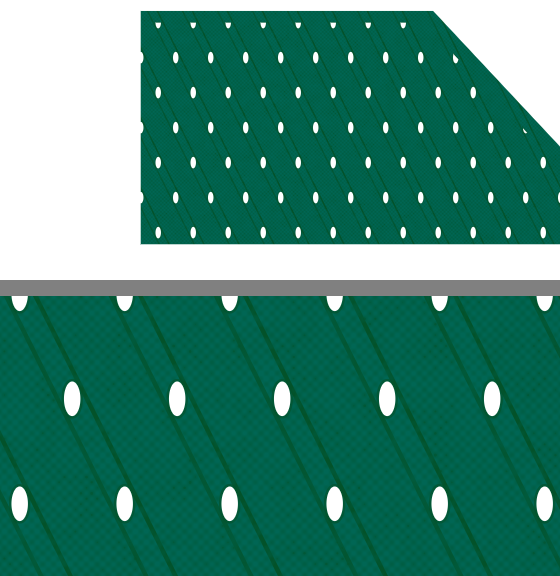
Top, the full canvas; bottom, a detail of the centre.
Write a Shadertoy shader that draws this pattern.

```glsl
#define PITCH 0.125
#define ORIGIN vec2(0.5026, 0.7943)
#define HOLE_RADII vec2(0.0098, 0.0206)
#define SEAM_OFFSET 0.14
#define SEAM_WIDTH 0.024
#define WEAVE_COUNT 77.0
#define WEAVE_DEPTH 0.55
#define TOP_MARGIN 0.0417
#define CUT_MARGIN 0.052
#define GREEN vec3(0.0, 0.37, 0.27)
#define TEAL vec3(0.0, 0.40, 0.33)
#define DARK vec3(0.01, 0.32, 0.16)

const float TAU = 6.2831853;

vec2 hashGradient(vec2 cell) {
    float angle = TAU * fract(sin(dot(cell, vec2(127.1, 311.7))) * 43758.5);
    return vec2(cos(angle), sin(angle));
}

float gradientNoise(vec2 p) {
    vec2 i = floor(p), f = fract(p);
    vec2 u = f * f * f * (f * (f * 6.0 - 15.0) + 10.0);
    vec2 e = vec2(1.0, 0.0);
    float low = mix(dot(hashGradient(i), f), dot(hashGradient(i + e), f - e), u.x);
    float high = mix(dot(hashGradient(i + e.yx), f - e.yx),
                     dot(hashGradient(i + 1.0), f - 1.0), u.x);
    return mix(low, high, u.y);
}

float ellipseDistance(vec2 p, vec2 radii) {
    float f = length(p / radii) + 1e-4;
    return f * (f - 1.0) / max(length(p / (radii * radii)), 1e-4);
}

float coverage(float dist, float pixel) {
    return clamp(0.5 - dist / pixel, 0.0, 1.0);
}

// Distance to the sloping corner, negative on the panel
float cornerDistance(vec2 p) {
    return dot(p - vec2(1.5469, 0.9609), vec2(0.730, 0.683));
}

float panelDistance(vec2 p) {
    float sides = max(ORIGIN.x - p.x, max(0.1276 - p.y, p.y - 0.9609));
    return max(sides, cornerDistance(p));
}

// Staggered holes, trimmed to the solid margins
float holeDistance(vec2 p) {
    vec2 q = (p - ORIGIN) / PITCH;
    float row = round(q.y);
    float x = q.x + 0.5 * row;
    vec2 local = vec2(x - round(x), q.y - row) * PITCH;
    float margins = max(p.y - 0.9609 + TOP_MARGIN, cornerDistance(p) + CUT_MARGIN);
    return max(ellipseDistance(local, HOLE_RADII), margins);
}

vec3 fabricColor(vec2 p, float pixel) {
    vec2 q = (p - ORIGIN) / PITCH;
    float s = q.x + 0.5 * q.y;
    s -= round(s);

    // Fine staggered weave with uneven patches
    vec2 w = p * WEAVE_COUNT * TAU;
    float visible = 1.0 - smoothstep(0.4, 0.7, WEAVE_COUNT * pixel);
    float weave = sin(w.x) * sin(w.y) * visible;
    float patches = gradientNoise(p * 24.0) + 0.8 * gradientNoise(p * 90.0);
    float band = 1.0 - smoothstep(SEAM_OFFSET - 0.03, SEAM_OFFSET, abs(s));
    float tone = 0.45 + WEAVE_DEPTH * weave + 0.35 * patches + 0.15 * band;
    vec3 color = mix(GREEN, TEAL, clamp(tone, 0.0, 1.0));
    color = mix(color, DARK, 0.5 * smoothstep(0.05, 0.3, -tone));

    // Paired slanted seams running past every hole
    float blur = pixel / PITCH;
    float right = coverage(abs(s - SEAM_OFFSET) - SEAM_WIDTH, blur);
    float left = coverage(abs(s + SEAM_OFFSET) - SEAM_WIDTH, blur);
    float worn = clamp(0.85 + 0.5 * gradientNoise(p * 60.0) + 0.2 * weave, 0.0, 1.0);
    return mix(color, DARK, max(right, 0.75 * left) * worn);
}

void mainImage(out vec4 fragColor, in vec2 fragCoord) {
    vec2 p = fragCoord / iResolution.y;
    float pixel = 1.0 / iResolution.y;
    float hole = holeDistance(p);
    vec3 color = fabricColor(p, pixel);

    // Dark rim around each opening
    color = mix(color, DARK, 0.6 * coverage(hole - 0.003, pixel));

    float cloth = coverage(panelDistance(p), pixel) * (1.0 - coverage(hole, pixel));
    fragColor = vec4(mix(vec3(1.0), color, cloth), 1.0);
}
```
